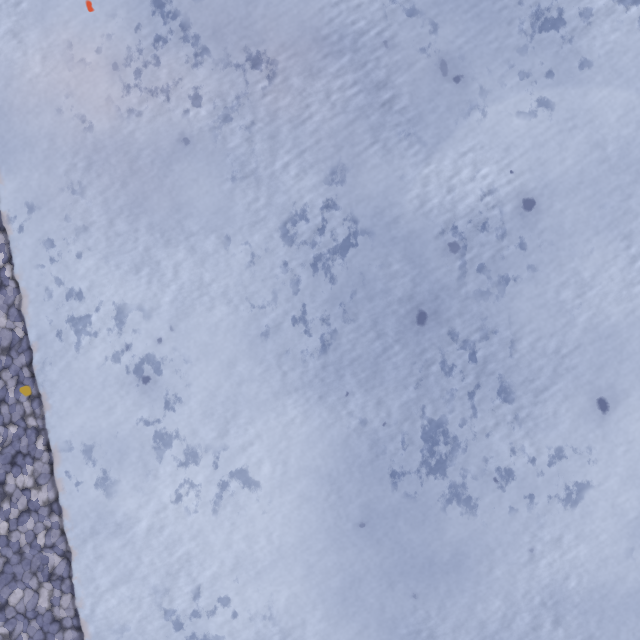
Give the GLSL for this texture, as a three.js fragment shader.

```glsl
varying vec2 vUv;

float hash(vec2 p) {
  vec3 q = fract(vec3(p.xyx) * 0.1031);
  q += dot(q, q.yzx + 33.33);
  return fract((q.x + q.y) * q.z);
}

vec2 hash2(vec2 p) {
  return vec2(hash(p), hash(p + 47.3));
}

float noise(vec2 p) {
  vec2 i = floor(p), f = fract(p);
  f = f * f * (3.0 - 2.0 * f);
  return mix(mix(hash(i), hash(i + vec2(1.0, 0.0)), f.x),
             mix(hash(i + vec2(0.0, 1.0)), hash(i + vec2(1.0, 1.0)), f.x), f.y);
}

float fbm(vec2 p) {
  float sum = 0.0, amp = 0.5;
  for (int i = 0; i < 5; i++) {
    sum += amp * noise(p);
    p = mat2(1.6, 1.2, -1.2, 1.6) * p + 7.1;
    amp *= 0.5;
  }
  return sum / 0.97;
}

float glow(vec2 p, vec2 center, float radius) {
  vec2 d = (p - center) / radius;
  return exp(-dot(d, d));
}

// Broad light and dark areas of the plaster
float plasterTone(vec2 p) {
  vec2 w = p + 0.12 * (vec2(fbm(p * 6.0), fbm(p * 6.0 + 31.0)) - 0.5);
  float tone = 0.47 + 0.8 * (fbm(p * 5.0 + 3.0) - 0.5) + 0.4 * (fbm(p * 17.0) - 0.5);
  tone += 0.42 * glow(w, vec2(0.18, 0.4), 0.2) + 0.3 * glow(w, vec2(0.35, 0.14), 0.24);
  tone += 0.2 * glow(w, vec2(0.15, 0.86), 0.14) + 0.22 * glow(w, vec2(0.93, 0.25), 0.14);
  tone -= 0.3 * glow(w, vec2(0.66, 0.45), 0.2) + 0.25 * glow(w, vec2(0.54, 0.86), 0.15);
  tone -= 0.28 * glow(w, vec2(0.2, 0.73), 0.1) + 0.25 * glow(w, vec2(0.3, 0.99), 0.12);
  tone -= 0.2 * glow(w, vec2(0.68, 0.1), 0.13);
  // Curved trowel sweep, crisp outside and fading inwards
  float depth = 0.29 - length(p - vec2(0.9, 0.58)) + 0.02 * (fbm(p * 12.0) - 0.5);
  float upper = smoothstep(0.62, 0.74, p.y);
  return tone + 0.3 * upper * smoothstep(-0.004, 0.012, depth) * exp(-max(depth, 0.0) * 7.0);
}

// Fine embossed brush marks, stronger at the upper right
float relief(vec2 p) {
  vec2 q = mat2(0.8, -0.6, 0.6, 0.8) * p * vec2(1.0, 1.3);
  float coarse = fbm(q * 45.0) - fbm(q * 45.0 + vec2(0.25, -0.3));
  vec2 s = vec2(dot(p, vec2(0.8, 0.6)) * 45.0, dot(p, vec2(-0.6, 0.8)) * 130.0);
  float strokes = noise(s) - noise(s + vec2(0.1, 0.5));
  float rough = 0.3 + 0.7 * smoothstep(0.4, 0.7, fbm(p * 7.0 + 19.0));
  return rough * (0.3 * coarse + strokes * mix(0.05, 0.2, smoothstep(0.8, 1.6, p.x + p.y)));
}

// Scattered irregular pits and stains
float pits(vec2 p) {
  float mask = 0.0;
  vec2 wobble = 0.016 * (vec2(fbm(p * 60.0), fbm(p * 60.0 + 9.0)) - 0.5);
  for (int i = 0; i < 20; i++) {
    vec2 id = vec2(float(i) * 3.7 + 1.0, 5.0);
    vec2 center = vec2(0.12, 0.04) + vec2(0.86, 0.9) * hash2(id);
    float size = mix(0.002, 0.012, pow(hash(id + 8.0), 2.0));
    float d = length((p + wobble - center) * vec2(1.0, 0.8));
    mask = max(mask, (1.0 - smoothstep(size * 0.5, size + 0.003, d)) * mix(0.35, 0.9, hash(id + 2.0)));
    mask = max(mask, 0.22 * glow(p + wobble, center, size * 2.5));
  }
  return mask;
}

vec3 plaster(vec2 p) {
  vec3 color = mix(vec3(0.57, 0.62, 0.745), vec3(0.73, 0.77, 0.86), clamp(plasterTone(p), -0.15, 1.1));
  float warm = glow(p, vec2(0.16, 0.85), 0.15) + 0.6 * glow(p, vec2(0.45, 0.88), 0.15);
  color += vec3(0.03, 0.0, -0.02) * warm * fbm(p * 9.0 + 4.0) * 1.6;
  color += relief(p) * 0.55 + 0.02 * (noise(p * 210.0) - 0.5);
  // Patches of small dark scuffs
  float patches = smoothstep(0.54, 0.72, fbm(p * 8.0 + 63.0));
  float scuffs = smoothstep(0.52, 0.72, fbm(p * vec2(65.0, 50.0)));
  color -= vec3(0.16, 0.15, 0.12) * patches * scuffs;
  return mix(color, vec3(0.36, 0.4, 0.55), pits(p));
}

// Pebbled ground: nearest-cell stones with dark gaps
vec3 gravel(vec2 p) {
  vec2 q = p * vec2(75.0, 60.0) + 1.5 * fbm(p * 40.0);
  float nearest = 9.0, shade = 0.0;
  for (int k = 0; k < 9; k++) {
    vec2 cell = floor(q) + vec2(mod(float(k), 3.0), floor(float(k) / 3.0)) - 1.0;
    float d = length(q - cell - hash2(cell));
    if (d < nearest) { nearest = d; shade = hash(cell + 11.0); }
  }
  vec3 stone = mix(vec3(0.39, 0.4, 0.52), vec3(0.64, 0.63, 0.69), shade * shade);
  stone *= 1.08 - 0.45 * smoothstep(0.3, 0.85, nearest);
  return stone + 0.16 * (fbm(p * 110.0) - 0.5);
}

void main() {
  vec2 p = vUv;
  float edge = p.x - 0.13 + 0.15 * p.y + 0.06 * p.y * p.y + 0.012 * (fbm(p * 35.0) - 0.5);
  vec3 color = plaster(p);
  // Chipped pale rim and thin shadow along the slab edge
  float rim = (1.0 - smoothstep(0.004, 0.016, edge)) * smoothstep(0.35, 0.6, fbm(p * 50.0));
  color = mix(color, vec3(0.72, 0.68, 0.71), 0.65 * rim);
  color = mix(gravel(p), color, smoothstep(-0.0015, 0.0015, edge));
  color *= 1.0 - 0.28 * exp(-pow((edge + 0.003) / 0.004, 2.0));
  // Orange paint fleck and yellow leaf scrap
  float ragged = 0.008 * (noise(p * 120.0) - 0.5);
  float fleck = length((p - vec2(0.139, 0.993)) * vec2(1.0, 0.8)) + ragged;
  float scrap = length(p - vec2(0.04, 0.39)) + ragged;
  color = mix(color, vec3(0.83, 0.34, 0.23), 1.0 - smoothstep(0.005, 0.009, fleck));
  color = mix(color, vec3(0.7, 0.58, 0.24), 1.0 - smoothstep(0.005, 0.009, scrap));
  gl_FragColor = vec4(color, 1.0);
}
```
